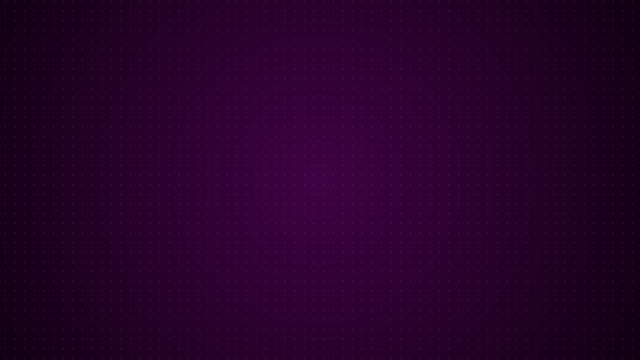
A Shadertoy shader for this background:

```glsl
// A dark violet backdrop: a soft round glow at the centre fades evenly
// towards the corners, under a regular grid of tiny pale dots.
// Lengths are in canvas heights; the dots come from one repeated cell.

const vec3 GLOW_COLOR = vec3(0.245, 0.007, 0.262);
const vec3 CORNER_COLOR = vec3(0.066, 0.000, 0.072);
const vec3 DOT_COLOR = vec3(0.85, 0.70, 0.90);

const float GLOW_RADIUS = 1.02;
const float DOT_SPACING = 0.0268;
const float DOT_RADIUS = 0.0021;
const float DOT_OPACITY = 0.10;
const vec2 DOT_OFFSET = vec2(0.0147, 0.0040); // first dot from the top left

// Radial gradient from the inner to the outer colour
vec3 radialGlow(vec2 p, vec2 center, float radius, vec3 inner, vec3 outer) {
    float t = clamp(length(p - center) / radius, 0.0, 1.0);
    return mix(inner, outer, t);
}

// Coverage of a repeated dot, softened over about one pixel
float dotGrid(vec2 p, float spacing, float radius, float pixel) {
    vec2 cell = mod(p + 0.5 * spacing, spacing) - 0.5 * spacing;
    float edge = length(cell) - radius;
    return 1.0 - smoothstep(-0.6 * pixel, 0.6 * pixel, edge);
}

void mainImage(out vec4 fragColor, in vec2 fragCoord) {
    float pixel = 1.0 / iResolution.y;
    vec2 p = fragCoord * pixel;
    vec2 canvas = iResolution.xy * pixel;

    // Background glow
    vec2 center = canvas * vec2(0.495, 0.5);
    vec3 color = radialGlow(p, center, GLOW_RADIUS, GLOW_COLOR, CORNER_COLOR);

    // Dot grid, measured from the top left corner
    vec2 fromTop = vec2(p.x, canvas.y - p.y);
    float dots = dotGrid(fromTop - DOT_OFFSET, DOT_SPACING, DOT_RADIUS, pixel);
    color = mix(color, DOT_COLOR, DOT_OPACITY * dots);

    fragColor = vec4(color, 1.0);
}
```
